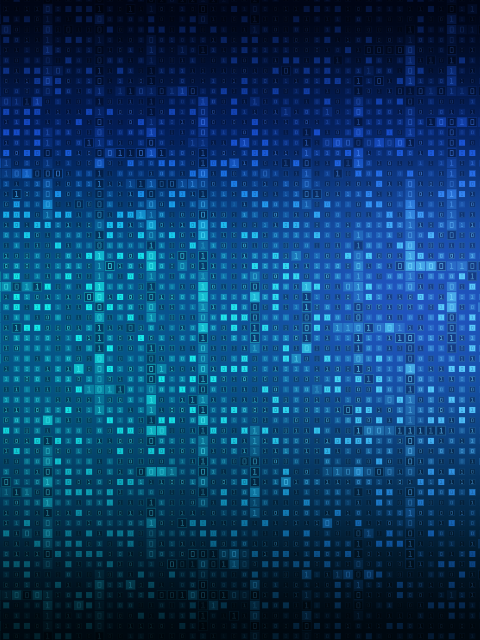
Give the GLSL for this background, as a Shadertoy shader.

```glsl
// Glowing grid of binary digit tiles with long runs of larger tiles over a blue-teal gradient.

const vec2 GRID = vec2(46.34, 62.24);      // tile pitches across and down
const vec2 GRID_SHIFT = vec2(0.103, 0.375); // part of a tile cut at the left and top

float hash(vec2 p, float seed) {
    vec3 q = fract(vec3(p.xyx + seed * 17.3) * vec3(0.1031, 0.1030, 0.0973));
    q += dot(q, q.yzx + 33.33);
    return fract((q.x + q.y) * q.z);
}

float cornerSlope(vec2 corner, vec2 offset) {
    float angle = 6.2832 * hash(corner, 9.0);
    return dot(vec2(cos(angle), sin(angle)), offset);
}

float gradientNoise(vec2 p) {
    vec2 i = floor(p), f = fract(p);
    vec2 w = f * f * f * (f * (f * 6.0 - 15.0) + 10.0);
    vec2 e = vec2(1.0, 0.0);
    float low = mix(cornerSlope(i, f), cornerSlope(i + e, f - e), w.x);
    float high = mix(cornerSlope(i + e.yx, f - e.yx), cornerSlope(i + 1.0, f - 1.0), w.x);
    return mix(low, high, w.y);
}

float boxDistance(vec2 p, vec2 halfSize) {
    vec2 d = abs(p) - halfSize;
    return length(max(d, 0.0)) + min(max(d.x, d.y), 0.0);
}

float fill(float d, float pixel) {
    return smoothstep(0.6, -0.6, d / pixel);
}

float outline(float d, float width, float pixel) {
    return fill(abs(d) - 0.5 * width, pixel) * min(1.0, width / pixel + 0.25);
}

// Distance to a 0 or 1 that is two units high
float digitDistance(vec2 p, float isOne) {
    float zero = abs(boxDistance(p, vec2(0.40, 0.75)) - 0.12) - 0.13;
    float one = boxDistance(p, vec2(0.14, 1.0));
    one = min(one, boxDistance(p + vec2(0.0, 0.87), vec2(0.55, 0.13)));
    one = min(one, boxDistance(p - vec2(-0.22, 0.80), vec2(0.25, 0.13)));
    return mix(zero, one, isOne);
}

// 1 inside randomly placed runs of tiles along a line
float run(float along, float line, float span, float chance, float seed) {
    float t = (along + floor(span * hash(vec2(line, 3.0), seed))) / span;
    vec2 block = vec2(floor(t), line);
    float reach = mix(0.35, 1.0, hash(block, seed + 1.0));
    return step(hash(block, seed + 2.0), chance) * step(fract(t), reach);
}

float glow(vec2 uv, vec2 centre, vec2 radius) {
    vec2 d = (uv - centre) / radius;
    return exp(-dot(d, d));
}

vec3 backdrop(vec2 uv) {
    vec3 c = mix(vec3(0.0, 0.03, 0.06), vec3(0.01, 0.13, 0.22), smoothstep(0.0, 0.22, uv.y));
    c = mix(c, vec3(0.03, 0.31, 0.55), smoothstep(0.12, 0.48, uv.y));
    c = mix(c, vec3(0.01, 0.11, 0.33), smoothstep(0.55, 0.82, uv.y));
    c = mix(c, vec3(0.0, 0.02, 0.08), smoothstep(0.78, 1.0, uv.y));
    c = mix(c, vec3(0.14, 0.33, 0.77), 0.9 * glow(uv, vec2(0.88, 0.53), vec2(0.36, 0.19)));
    return mix(c, vec3(0.01, 0.37, 0.51), 0.5 * glow(uv, vec2(0.15, 0.40), vec2(0.35, 0.2)));
}

vec3 inkColour(vec2 uv) {
    vec3 middle = mix(vec3(0.08, 0.95, 0.93), vec3(0.36, 0.82, 1.0), smoothstep(0.3, 0.95, uv.x));
    vec3 bottom = mix(vec3(0.05, 0.65, 0.75), vec3(0.09, 0.48, 0.95), smoothstep(0.2, 0.9, uv.x));
    vec3 c = mix(bottom, middle, smoothstep(0.12, 0.42, uv.y));
    return mix(c, vec3(0.12, 0.38, 1.0), smoothstep(0.56, 0.80, uv.y));
}

vec3 drawTile(vec3 base, vec3 ink, vec2 p, vec2 id, float large, float strength, float pixel) {
    float style = hash(id, 1.0);
    float level = hash(id, 2.0);
    float cluster = gradientNoise(id * 0.17 + 0.37);
    float filled = step(style, 0.55 + 0.35 * cluster);
    float bright = step(0.68 - 0.3 * cluster, level);

    // Tile body
    float d = boxDistance(p, vec2(mix(0.29, 0.46, large)));
    float flatTone = mix(mix(0.18, 0.5, level), mix(0.95, 0.68, large), bright);
    vec3 c = mix(base, base * 0.72, fill(d, pixel) * (1.0 - filled));
    c = mix(c, ink, fill(d, pixel) * filled * flatTone * strength);
    float rim = outline(d + 0.03, 0.06, pixel) * mix(0.42, 0.65, large) * (0.5 + level * 0.5);
    c = mix(c, ink, rim * (1.0 - filled) * strength);

    // Digit, dark on bright small tiles and light on the others
    float size = mix(0.17, 0.28, large);
    float digit = digitDistance(p / size, step(0.48, hash(id, 3.0))) * size;
    float darkDigit = filled * bright * (1.0 - large);
    vec3 digitColour = mix(mix(ink, vec3(0.75, 0.95, 1.0), 0.25), base, darkDigit);
    float digitTone = mix(mix(0.45, 0.85, level), 0.45, darkDigit);
    return mix(c, digitColour, fill(digit, pixel) * digitTone * strength);
}

void mainImage(out vec4 fragColor, in vec2 fragCoord) {
    vec2 uv = fragCoord / iResolution.xy;
    vec2 grid = vec2(uv.x, 1.0 - uv.y) * GRID - GRID_SHIFT;
    vec2 id = floor(grid);
    vec2 p = (fract(grid) - 0.5) * vec2(1.0, -1.0);
    float pixel = GRID.x / iResolution.x;

    // Larger tiles: tall runs on every fifth column, short rows, and a few strays
    float fifth = step(abs(mod(id.x + step(42.5, id.x), 5.0) - 4.0), 0.1);
    float large = fifth * run(id.y, id.x, 15.0, 0.72, 4.0);
    large = max(large, run(id.x, id.y, 9.0, 0.07, 11.0));
    large = max(large, step(hash(id, 21.0), 0.025));

    // Tiles fade towards the top and bottom edges
    float fade = smoothstep(-0.05, 0.35, uv.y) * smoothstep(1.06, 0.62, uv.y);
    float strength = mix(0.12, 1.0, fade);
    vec3 colour = drawTile(backdrop(uv), inkColour(uv), p, id, large, strength, pixel);
    fragColor = vec4(colour, 1.0);
}
```
